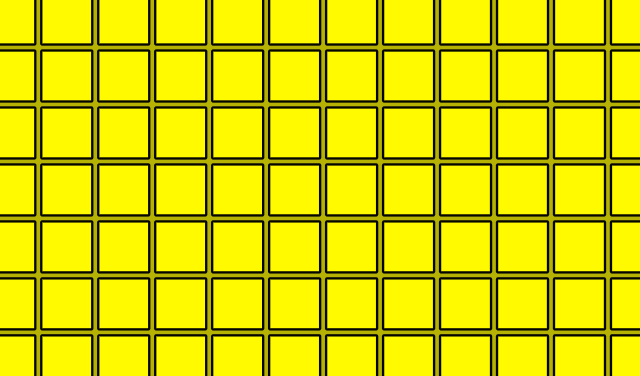
Write a Shadertoy shader that draws this pattern.

```glsl
// Yellow square tiles with black rims, set in a grid of olive grout.

float roundedBox(vec2 p, float halfSize, float radius) {
    vec2 q = abs(p) - halfSize + radius;
    return length(max(q, 0.0)) + min(max(q.x, q.y), 0.0) - radius;
}

// Coverage of a shape, smoothed over one pixel
float coverage(float dist, float pixel) {
    return clamp(0.5 - dist / pixel, 0.0, 1.0);
}

void mainImage(out vec4 fragColor, in vec2 fragCoord) {
    const float tilesPerHeight = 6.6;
    float pixel = tilesPerHeight / iResolution.y;

    // Cell coordinates, zero at the middle of each tile
    vec2 cell = fract(fragCoord * pixel - vec2(0.672, 0.766)) - 0.5;
    float tile = roundedBox(cell, 0.468, 0.04);

    vec3 grout = vec3(0.71, 0.70, 0.01);
    vec3 rim = vec3(0.02, 0.02, 0.0);
    vec3 face = vec3(1.0, 0.98, 0.0);

    // Rim over grout, then face over rim
    vec3 color = mix(grout, rim, coverage(tile, pixel));
    color = mix(color, face, coverage(tile + 0.041, pixel));
    fragColor = vec4(color, 1.0);
}
```
